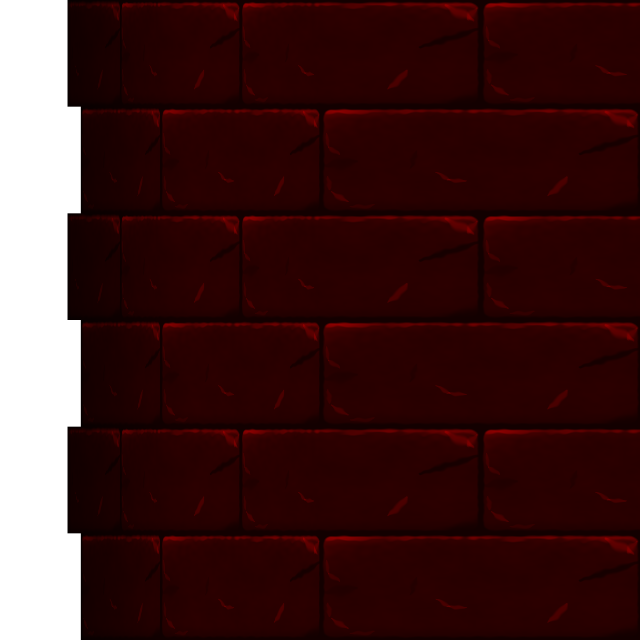
This pattern is drawn by a WebGL 1 fragment shader. Its source:

```glsl
precision highp float;

uniform vec2 u_resolution;

const float ROWS = 6.0;
const vec2 COURSE_BASE = vec2(0.1875, 0.125);   // first joint of even, odd courses
const vec2 WALL_EDGE = vec2(0.1055, 0.1263);    // left end of even, odd courses
const float JOINT_OFFSET = 0.0013;
const float ASPECT = 3.0;                       // width of a brick face in heights
const vec2 FACE_HALF = vec2(1.472, 0.471);
const float CORNER = 0.07;
const float JOINT_SOFT = 0.014;
const float STONE = 0.16;
const float MORTAR = 0.075;
const float RIM_LIGHT = 0.23;
const float GLOW = 0.14;
const vec2 SHADE_RANGE = vec2(0.02, 0.33);
const float SHADE_MIN = 0.28;

vec2 hashGradient(vec2 cell) {
  float a = fract(sin(dot(cell, vec2(127.1, 311.7))) * 4375.85) * 6.2832;
  return vec2(cos(a), sin(a));
}

float gradientNoise(vec2 p) {
  vec2 i = floor(p);
  vec2 f = p - i;
  vec2 s = f * f * f * (f * (f * 6.0 - 15.0) + 10.0);
  vec2 e = vec2(1.0, 0.0);
  float low = mix(dot(hashGradient(i), f), dot(hashGradient(i + e), f - e), s.x);
  float high = mix(dot(hashGradient(i + e.yx), f - e.yx),
                   dot(hashGradient(i + 1.0), f - 1.0), s.x);
  return mix(low, high, s.y);
}

float roundedBox(vec2 p, vec2 halfSize, float r) {
  vec2 d = abs(p) - halfSize + r;
  return length(max(d, 0.0)) + min(max(d.x, d.y), 0.0) - r;
}

// Soft tapered stroke; end points are given in 0..1 face coordinates
float stroke(vec2 q, vec2 a, vec2 b, float width) {
  a.x *= ASPECT;
  b.x *= ASPECT;
  vec2 ab = b - a;
  float h = clamp(dot(q - a, ab) / dot(ab, ab), 0.0, 1.0);
  float w = width * (0.35 + 0.65 * sin(3.1416 * h));
  return 1.0 - smoothstep(0.2 * w, w, length(q - a - ab * h));
}

// Red level of one brick; q.x runs 0..ASPECT, q.y runs 0..1 downwards
float brickFace(vec2 q, float feather) {
  float u = q.x / ASPECT;
  float v = q.y;
  float coarse = gradientNoise(q * vec2(2.5, 4.0));
  float fine = gradientNoise(q * vec2(9.0, 17.0) + 5.3);
  vec2 w = q + 0.025 * vec2(fine, gradientNoise(q * 11.0 + 31.0));

  // Stone body, darker along its foot and lower right chip
  float level = STONE + 0.018 * coarse + 0.008 * fine;
  level -= 0.03 * smoothstep(0.86, 0.98, v + 0.05 * coarse);
  level -= 0.05 * smoothstep(1.80, 1.90, u + v + 0.04 * fine);

  // Lit top rim and the glow below it
  float ends = 1.0 - smoothstep(0.0, 0.38, u) + 0.7 * smoothstep(0.62, 0.97, u);
  float depth = max(v - 0.03, 0.0);
  float rim = 1.0 - smoothstep(0.035, 0.075, v + 0.05 * fine - 0.012 * ends);
  level += RIM_LIGHT * rim * (0.8 + 0.7 * coarse);
  level += GLOW * (0.25 + 0.75 * ends) * exp(-depth / 0.085) * (1.0 + 0.8 * fine);
  level += 0.10 * exp(-q.x / 0.09) * (1.0 - smoothstep(0.05, 0.45, v));

  // Chipped upper right corner
  level += 0.16 * stroke(w, vec2(0.89, 0.06), vec2(0.975, 0.18), 0.065);
  level += 0.12 * stroke(w, vec2(0.96, 0.19), vec2(0.985, 0.08), 0.05);

  // Worn left and lower edges
  level += 0.08 * stroke(w, vec2(0.015, 0.25), vec2(0.023, 0.38), 0.03);
  level += 0.09 * stroke(w, vec2(0.023, 0.38), vec2(0.057, 0.45), 0.03);
  level += 0.07 * stroke(w, vec2(0.022, 0.66), vec2(0.028, 0.78), 0.03);
  level += 0.12 * stroke(w, vec2(0.034, 0.80), vec2(0.085, 0.895), 0.032);
  level += 0.06 * stroke(w, vec2(0.095, 0.935), vec2(0.165, 0.93), 0.028);

  // Scratches on the face
  level += 0.12 * stroke(w, vec2(0.362, 0.61), vec2(0.402, 0.69), 0.028);
  level += 0.12 * stroke(w, vec2(0.395, 0.69), vec2(0.458, 0.70), 0.026);
  level += 0.13 * stroke(w, vec2(0.712, 0.84), vec2(0.772, 0.66), 0.042);

  // Dark cracks
  level -= 0.07 * stroke(w, vec2(0.81, 0.44), vec2(1.0, 0.27), 0.05);
  level -= 0.025 * stroke(w, vec2(0.02, 0.55), vec2(0.11, 0.51), 0.07);
  level -= 0.025 * stroke(w, vec2(0.28, 0.57), vec2(0.30, 0.42), 0.04);

  float edge = roundedBox(q - vec2(0.5 * ASPECT, 0.5), FACE_HALF, CORNER) + 0.012 * fine;
  return mix(level, MORTAR, smoothstep(-feather, feather, edge));
}

void main() {
  vec2 p = gl_FragCoord.xy / u_resolution;
  vec2 px = 1.0 / u_resolution;
  float down = (1.0 - p.y) * ROWS;
  float odd = mod(floor(down), 2.0);

  // Joints double their distance from the left; even courses bend at a third
  float x = max(p.x - JOINT_OFFSET, 0.01);
  float base = mix(COURSE_BASE.x, COURSE_BASE.y, odd);
  float start = base * exp2(floor(log2(x / base)));
  float t = x / start - 1.0;
  float bent = t < 1.0 / 3.0 ? 1.5 * t : 0.25 + 0.75 * t;
  float u = mix(bent, t, odd);
  float feather = max(JOINT_SOFT, 0.5 * ASPECT * px.x / start);
  float level = brickFace(vec2(u * ASPECT, fract(down)), feather);

  // Shadow towards the left, with a dark end to each course
  level *= mix(SHADE_MIN, 1.0, smoothstep(SHADE_RANGE.x, SHADE_RANGE.y, p.x));
  float courseEnd = mix(WALL_EDGE.x, WALL_EDGE.y, odd);
  level *= mix(0.4, 1.0, smoothstep(0.0, 0.006, p.x - courseEnd));

  // Stepped silhouette against white
  float fromEven = mod(down + 0.5, 2.0) - 1.0;
  float evenDistance = (0.5 - abs(fromEven)) / ROWS;
  float evenCover = clamp(0.5 + evenDistance / px.y, 0.0, 1.0);
  vec2 inside = clamp(0.5 + (p.x - WALL_EDGE) / px.x, 0.0, 1.0);
  float wall = mix(inside.y, inside.x, evenCover);
  gl_FragColor = vec4(mix(vec3(1.0), vec3(max(level, 0.0), 0.0, 0.0), wall), 1.0);
}
```
